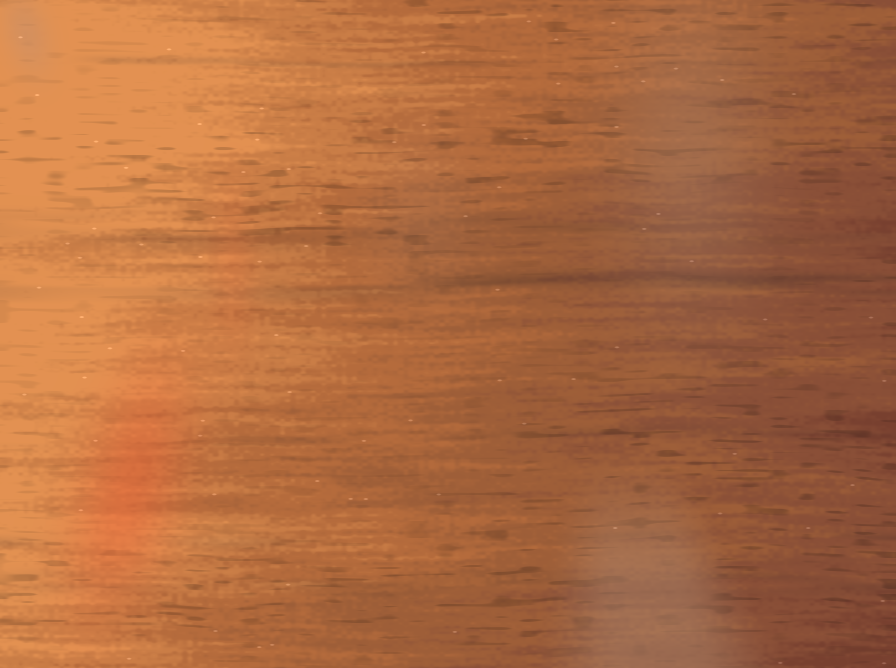
A WebGL 1 fragment shader for this texture:

```glsl
precision highp float;
uniform vec2 u_resolution;

const vec3 SHADOW = vec3(0.47, 0.25, 0.185);
const vec3 BROWN = vec3(0.54, 0.31, 0.215);
const vec3 RUSSET = vec3(0.62, 0.37, 0.22);
const vec3 COPPER = vec3(0.71, 0.42, 0.235);
const vec3 AMBER = vec3(0.79, 0.49, 0.275);
const vec3 HONEY = vec3(0.89, 0.57, 0.32);
const vec3 HAZE = vec3(0.69, 0.51, 0.40);
const vec3 RED_GLOW = vec3(0.90, 0.41, 0.23);
const vec3 STREAK_TINT = vec3(0.80, 0.82, 0.88);

const vec2 FIBRE_FREQ = vec2(9.0, 150.0);
const vec2 STRAND_FREQ = vec2(3.0, 48.0);
const vec2 BAND_FREQ = vec2(0.8, 11.0);
const vec2 PORE_FREQ = vec2(24.0, 170.0);
const vec2 GRIT_FREQ = vec2(130.0, 210.0);
const float FIBRE_GAIN = 0.20;
const float STRAND_GAIN = 0.20;
const float BAND_GAIN = 0.22;
const float GRIT_GAIN = 0.13;
const float PORE_DEPTH = 0.16;
const float STREAK_DEPTH = 0.62;
const float SPECK_CELLS = 45.0;
const float SPECK_SHARE = 0.025;

float hash(vec2 p) {
  vec3 q = fract(p.xyx * vec3(0.1031, 0.1030, 0.0973));
  q += dot(q, q.yzx + 33.33);
  return fract((q.x + q.y) * q.z);
}

float noise(vec2 p) {
  vec2 i = floor(p), f = fract(p);
  f = f * f * (3.0 - 2.0 * f);
  return mix(mix(hash(i), hash(i + vec2(1.0, 0.0)), f.x),
             mix(hash(i + vec2(0.0, 1.0)), hash(i + 1.0), f.x), f.y);
}

float centred(vec2 p) { return noise(p) - 0.5; }

// Tone 0..1 to wood colour, spaced by share of area
vec3 woodRamp(float t) {
  vec3 c = mix(SHADOW, BROWN, smoothstep(-0.15, 0.13, t));
  c = mix(c, RUSSET, smoothstep(0.13, 0.40, t));
  c = mix(c, COPPER, smoothstep(0.40, 0.64, t));
  c = mix(c, AMBER, smoothstep(0.64, 0.80, t));
  return mix(c, HONEY, smoothstep(0.80, 1.02, t));
}

// Soft dark line along the grain, broken up by noise
float streak(vec2 p, float height, float width) {
  float d = (p.y - height) / width;
  float broken = noise(p * vec2(5.0, 75.0) + height * 91.0);
  return exp(-d * d) * smoothstep(0.15, 0.85, broken);
}

float glow(vec2 p, vec2 centre, vec2 radius, float slant) {
  vec2 d = p - centre;
  d.x -= slant * d.y;
  d /= radius;
  return exp(-dot(d, d));
}

// Sparse pale flecks, one at most per cell
float specks(vec2 p) {
  vec2 g = p * SPECK_CELLS, id = floor(g);
  vec2 spot = 0.3 + 0.4 * vec2(hash(id + 3.7), hash(id + 8.1));
  float d = length((fract(g) - spot) * vec2(0.6, 1.3));
  return (1.0 - smoothstep(0.03, 0.13, d)) * step(hash(id + 51.0), SPECK_SHARE);
}

void main() {
  vec2 p = gl_FragCoord.xy / u_resolution.y;
  vec2 uv = gl_FragCoord.xy / u_resolution;

  // Gently wavering grain direction
  vec2 g = p;
  g.y += 0.022 * centred(p * vec2(1.8, 3.0)) + 0.006 * centred(p * vec2(9.0, 14.0));

  // Lamp light falling off to the right and the lower corner
  float tone = 1.0 - 0.90 * uv.x + 0.20 * (uv.y - 0.5);
  tone += 0.12 * centred(p * 2.3 + 17.0);
  tone += BAND_GAIN * centred(g * BAND_FREQ + 5.0);
  tone += STRAND_GAIN * centred(g * STRAND_FREQ + 23.0);
  tone += FIBRE_GAIN * centred(g * FIBRE_FREQ + 41.0);
  tone += GRIT_GAIN * centred(p * GRIT_FREQ);
  vec3 colour = woodRamp(tone);

  // Dark growth lines and short pores
  float dark = streak(g, 0.575, 0.018) + 0.6 * streak(g, 0.655, 0.028);
  dark += 0.7 * streak(g, 0.19, 0.010) + 0.5 * streak(g, 0.125, 0.022);
  dark += 0.5 * streak(g, 0.91, 0.006) + 0.4 * streak(g, 0.35, 0.008);
  colour *= mix(vec3(1.0), STREAK_TINT, min(dark, 1.0) * STREAK_DEPTH * 1.5);
  float patches = smoothstep(0.25, 0.75, noise(g * vec2(2.0, 9.0) + 63.0));
  float pores = smoothstep(0.68, 0.92, noise(g * PORE_FREQ + 77.0));
  colour *= 1.0 - PORE_DEPTH * pores * (0.35 + 0.65 * patches);

  // Blurred reflections on the varnish
  float cone = 1.0 - smoothstep(0.25, 1.0, abs(uv.x - 0.735 + 0.11 * uv.y) / (0.15 - 0.25 * min(uv.y, 0.4)));
  cone *= 1.0 - smoothstep(0.12, 0.34, uv.y);
  float haze = 0.60 * cone + 0.42 * glow(uv, vec2(0.77, 0.76), vec2(0.085, 0.24), 0.0);
  haze += 0.16 * glow(uv, vec2(0.47, 0.68), vec2(0.06, 0.12), 0.0);
  haze += 0.40 * glow(uv, vec2(0.03, 0.95), vec2(0.025, 0.06), -0.15);
  colour = mix(colour, HAZE * (0.93 + 0.14 * tone), min(haze, 0.75));
  float red = 0.62 * glow(uv, vec2(0.145, 0.27), vec2(0.055, 0.17), 0.17);
  red += 0.18 * glow(uv, vec2(0.26, 0.60), vec2(0.025, 0.13), 0.0);
  colour = mix(colour, RED_GLOW * (0.88 + 0.14 * tone), red);

  colour += 0.13 * specks(p);
  gl_FragColor = vec4(clamp(colour, 0.0, 1.0), 1.0);
}
```
